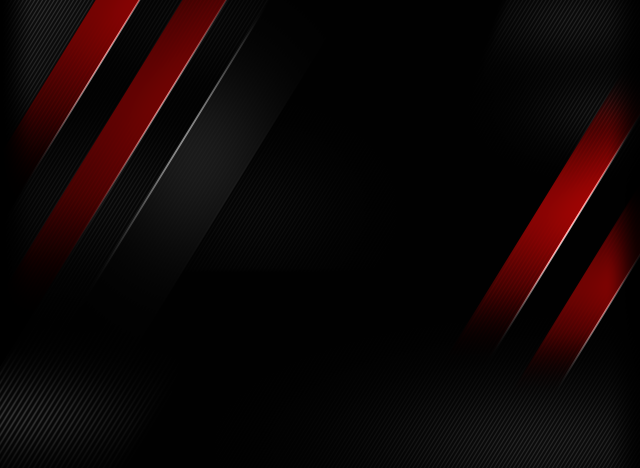
This background is drawn by a WebGL 2 fragment shader. Its source:

```glsl
#version 300 es
precision highp float;
// Dark panel with slanted red ribbons, thin bright rims and fine diagonal hatching.
// All parts share one slanted coordinate; soft windows and elliptical glows
// decide where each ribbon, rim and hatched patch fades into black.
uniform vec2 u_resolution;
out vec4 fragColor;

const float ASPECT = 1.3714;
const float SLANT = 0.618;
const float RIBBON_WIDTH = 0.094;
const vec3 RED = vec3(1.0, 0.025, 0.02);
const vec3 GREY = vec3(1.0);

float bell(float x, float center, float spread) {
    float t = (x - center) / spread;
    return exp(-t * t);
}

// Soft elliptical patch of light
float glow(vec2 p, vec2 center, vec2 radius) {
    vec2 q = (p - center) / radius;
    return exp(-dot(q, q));
}

// Rises over rise.x..rise.y and falls over fall.x..fall.y
float window(float x, vec2 rise, vec2 fall) {
    return smoothstep(rise.x, rise.y, x) * (1.0 - smoothstep(fall.x, fall.y, x));
}

// Antialiased slab between two slanted edges
float slab(float s, float left, float right, float aa) {
    return window(s, vec2(left - aa, left + aa), vec2(right - aa, right + aa));
}

// Fine parallel lines, 0 to 1
float hatch(float s, float period) {
    float wave = 0.5 + 0.5 * cos(6.28318 * s / period);
    return wave * wave;
}

// Thin bright line along a slanted edge
float rim(float s, float edge, float aa) {
    return 1.0 - smoothstep(0.0007, 0.0014 + aa * 1.4, abs(s - edge));
}

// Red ribbon with a lit middle, hatched away from it, and a rim on its right
vec3 ribbon(float s, float depth, float left, vec3 light, vec2 rise, vec2 fall,
            vec2 rimLight, float lines, float aa) {
    float right = left + RIBBON_WIDTH;
    float lit = bell(depth, light.x, light.y);
    float ends = window(depth, rise, fall);
    float texture_ = mix(1.0, 0.6 + 0.6 * lines, 0.75 * (1.0 - lit));
    float across = 0.88 + 0.12 * smoothstep(left, right, s);
    vec3 body = RED * light.z * lit * ends * texture_ * across * slab(s, left, right, aa);
    float shine = rimLight.y * bell(depth, rimLight.x, 0.19) * ends;
    return body + GREY * shine * rim(s, right, aa);
}

void main() {
    // p.x runs right, p.y runs down from the top edge
    vec2 uv = gl_FragCoord.xy / u_resolution;
    vec2 p = vec2(uv.x * ASPECT, 1.0 - uv.y);
    float s = p.x + SLANT * p.y;
    float aa = 0.8 / u_resolution.y;
    float fine = hatch(s, 0.0083);
    float coarse = hatch(s, 0.0115);

    // Hatched grey patches on the left
    float corner = 0.17 * glow(p, vec2(0.10, 0.0), vec2(0.17, 0.13));
    corner += 0.10 * glow(p, vec2(0.05, 0.17), vec2(0.12, 0.10));
    corner *= 1.0 - smoothstep(0.203, 0.207, s);
    float gaps = 0.085 * glow(p, vec2(0.24, 0.42), vec2(0.24, 0.14));
    gaps += 0.06 * glow(p, vec2(0.42, 0.04), vec2(0.20, 0.12));
    gaps *= slab(s, 0.30, 0.577, aa);
    float faint = 0.055 * glow(p, vec2(0.54, 0.45), vec2(0.17, 0.13));
    faint *= (1.0 - smoothstep(0.57, 0.585, p.y)) * smoothstep(0.74, 0.76, s);

    // Hatched grey patches on the right and along the bottom
    float topRight = 0.13 * glow(p, vec2(1.23, 0.04), vec2(0.17, 0.09));
    topRight *= smoothstep(1.07, 1.10, p.x + 0.36 * p.y);
    topRight += 0.11 * glow(p, vec2(1.29, 0.24), vec2(0.14, 0.075));
    float bottomRight = 0.15 * glow(p, vec2(1.17, 0.95), vec2(0.34, 0.13));
    float bottomLeft = 0.20 * glow(p, vec2(0.03, 0.89), vec2(0.22, 0.085));
    bottomLeft *= 1.0 - smoothstep(0.84, 0.90, s);

    float hatched = corner + gaps + faint + topRight + bottomRight;
    vec3 color = GREY * (0.004 + hatched * (0.25 + 0.75 * fine));
    color += GREY * bottomLeft * (0.12 + 0.88 * coarse);

    // Smooth grey ribbon and its rim
    float sheet = 0.115 * glow(p, vec2(0.42, 0.34), vec2(0.18, 0.20));
    color += GREY * sheet * slab(s, 0.577, 0.75, aa) * (0.85 + 0.15 * fine);
    float sheetRim = 0.48 * bell(p.y, 0.30, 0.19) * window(p.y, vec2(0.0, 0.1), vec2(0.5, 0.68));
    color += GREY * sheetRim * rim(s, 0.577, aa);

    // Red ribbons: left edge, (light place, spread, gain), end fades, rim place and gain
    vec2 open = vec2(-0.2, -0.1);
    float redBlock = max(max(slab(s, 0.205, 0.299, aa), slab(s, 0.391, 0.485, aa)),
                         max(slab(s, 1.429, 1.523, aa) * window(p.y, vec2(0.15, 0.30), vec2(0.65, 0.80)),
                             slab(s, 1.614, 1.708, aa) * window(p.y, vec2(0.38, 0.46), vec2(0.70, 0.86))));
    color *= 1.0 - redBlock;
    color += ribbon(s, p.y, 0.205, vec3(0.0, 0.28, 0.52), open, vec2(0.22, 0.46),
                    vec2(0.12, 0.55), fine, aa);
    color += ribbon(s, p.y, 0.391, vec3(0.20, 0.37, 0.43), open, vec2(0.40, 0.69),
                    vec2(0.22, 0.50), fine, aa);
    color += ribbon(s, p.y, 1.429, vec3(0.44, 0.22, 0.61), vec2(0.14, 0.26), vec2(0.60, 0.79),
                    vec2(0.50, 0.70), fine, aa);
    color += ribbon(s, p.y, 1.614, vec3(0.60, 0.17, 0.50), vec2(0.38, 0.46), vec2(0.70, 0.85),
                    vec2(0.66, 0.45), fine, aa);

    // Darkened side borders
    float leftShade = max(smoothstep(0.0, 0.075, p.x), smoothstep(0.68, 0.78, p.y));
    float rightShade = 1.0 - smoothstep(ASPECT - 0.075, ASPECT, p.x);
    color *= leftShade * mix(0.15, 1.0, rightShade);

    fragColor = vec4(color, 1.0);
}
```
